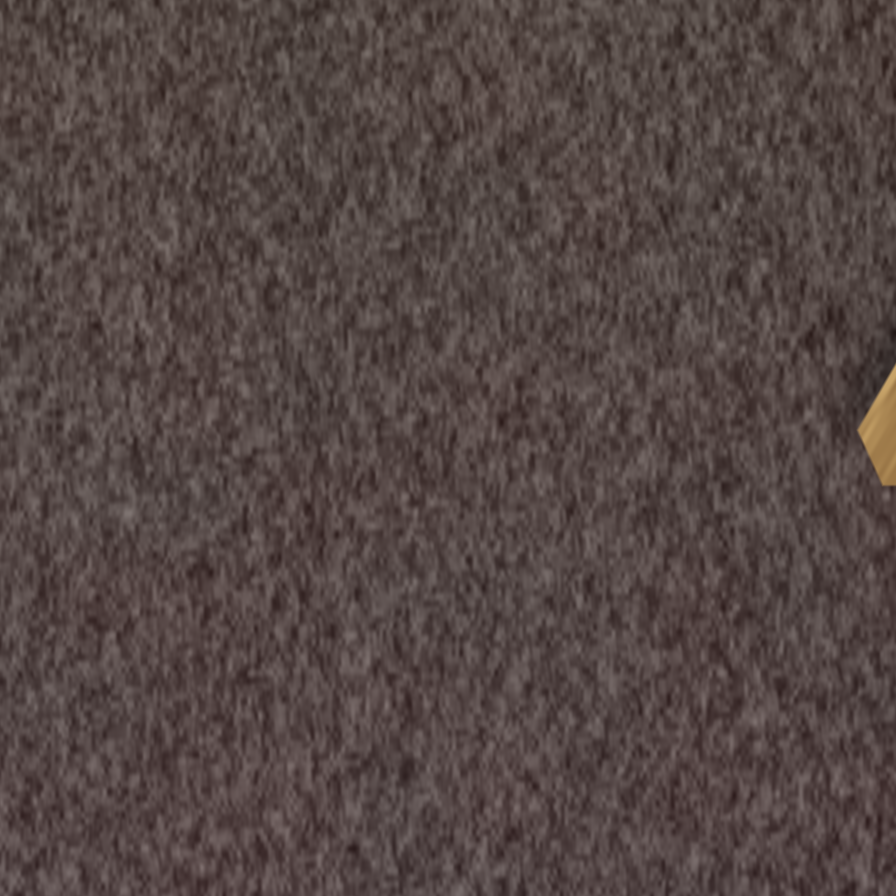
A WebGL 2 fragment shader for this texture:

```glsl
#version 300 es
precision highp float;
// Brown-grey felt covered in short, soft, mostly upright flecks, with a small
// wooden tip entering at the right. The felt sums stretched, slightly leaning
// layers of value noise; the tip is an intersection of half planes.

uniform vec2 u_resolution;
out vec4 fragColor;

// Felt colours
const vec3 FELT = vec3(0.329, 0.277, 0.268);
const vec3 FLECK_TINT = vec3(0.98, 1.02, 1.00);
const vec3 WARM_SHIFT = vec3(0.005, -0.003, -0.003);
const vec3 PLUM_SHIFT = vec3(0.002, -0.003, 0.005);

// Cells per canvas (across, up) and contrast of each layer
const vec2 FLECK_CELLS = vec2(158.0, 64.0);
const vec2 FIBRE_CELLS = vec2(235.0, 125.0);
const vec2 CLUMP_CELLS = vec2(84.0, 46.0);
const vec2 PATCH_CELLS = vec2(15.0, 11.0);
const float FLECK_GAIN = 0.150;
const float FIBRE_GAIN = 0.145;
const float CLUMP_GAIN = 0.045;
const float PATCH_GAIN = 0.018;
const float WOBBLE = 0.0018;

// Wooden tip
const vec2 TIP = vec2(0.957, 0.520);
const vec2 UPPER_NORMAL = vec2(-0.864, 0.502);
const vec2 LOWER_NORMAL = vec2(-0.911, -0.412);
const float TIP_DROP = 0.062;
const float TIP_SOFTNESS = 0.002;
const vec3 WOOD_DARK = vec3(0.50, 0.36, 0.20);
const vec3 WOOD_LIGHT = vec3(0.78, 0.64, 0.41);

float hash(vec2 cell) {
    return fract(sin(dot(cell, vec2(12.9898, 78.233))) * 43758.5453);
}

// Smooth value noise in -1..1
float noise(vec2 p) {
    vec2 cell = floor(p);
    vec2 f = fract(p);
    f = f * f * (3.0 - 2.0 * f);
    float low = mix(hash(cell), hash(cell + vec2(1.0, 0.0)), f.x);
    float high = mix(hash(cell + vec2(0.0, 1.0)), hash(cell + vec2(1.0)), f.x);
    return 2.0 * mix(low, high, f.y) - 1.0;
}

// Noise on a stretched lattice turned by a small angle
float leaningNoise(vec2 p, vec2 cells, float angle, float seed) {
    float c = cos(angle), s = sin(angle);
    return noise(mat2(c, s, -s, c) * p * cells + seed);
}

float feltTone(vec2 uv) {
    vec2 bend = vec2(noise(uv * 34.0 + 5.0), noise(uv * 41.0 + 71.0));
    vec2 p = uv + WOBBLE * bend;
    float flecks = 0.72 * leaningNoise(p, FLECK_CELLS, 0.06, 13.0)
                 + 0.70 * leaningNoise(p, FLECK_CELLS * 0.9, -0.05, 47.0);
    float tone = 0.5 * FLECK_GAIN * flecks;
    tone += 0.5 * FIBRE_GAIN * leaningNoise(p, FIBRE_CELLS, -0.03, 91.0);
    tone += 0.5 * CLUMP_GAIN * leaningNoise(p, CLUMP_CELLS, 0.08, 29.0);
    tone += 0.5 * PATCH_GAIN * noise(uv * PATCH_CELLS + 61.0);
    return tone;
}

vec3 feltColor(vec2 uv) {
    float tone = feltTone(uv);
    // Slow light falloff towards the right
    tone += 0.010 * (0.5 - uv.x) - 0.02 * smoothstep(0.90, 1.03, uv.x);
    vec3 color = FELT + tone * FLECK_TINT;
    color += WARM_SHIFT * noise(uv * 9.0 + 17.0);
    return color + PLUM_SHIFT * (1.0 - 2.0 * uv.y);
}

// Signed distance bound of the pointed end, negative inside
float tipDistance(vec2 p) {
    float sides = max(dot(p, UPPER_NORMAL), dot(p, LOWER_NORMAL));
    return max(sides, -p.y - TIP_DROP);
}

vec3 woodColor(vec2 p) {
    float across = -dot(p, UPPER_NORMAL);
    float along = dot(p, vec2(-UPPER_NORMAL.y, UPPER_NORMAL.x));
    float grain = 0.55 + 0.35 * noise(vec2(across * 170.0, along * 14.0) + 33.0);
    grain += 0.35 * smoothstep(0.012, 0.002, across);
    return mix(WOOD_DARK, WOOD_LIGHT, clamp(grain, 0.0, 1.0));
}

void main() {
    vec2 uv = gl_FragCoord.xy / u_resolution.y;
    vec3 color = feltColor(uv);

    // Shadow above the tip, then the tip itself
    vec2 p = uv - TIP;
    float d = tipDistance(p);
    float shadow = smoothstep(0.05, 0.0, d) * smoothstep(-0.02, 0.06, p.y);
    color *= 1.0 - 0.30 * shadow;
    float edge = max(TIP_SOFTNESS, 1.0 / u_resolution.y);
    color = mix(color, woodColor(p), smoothstep(edge, -edge, d));

    fragColor = vec4(color, 1.0);
}
```
